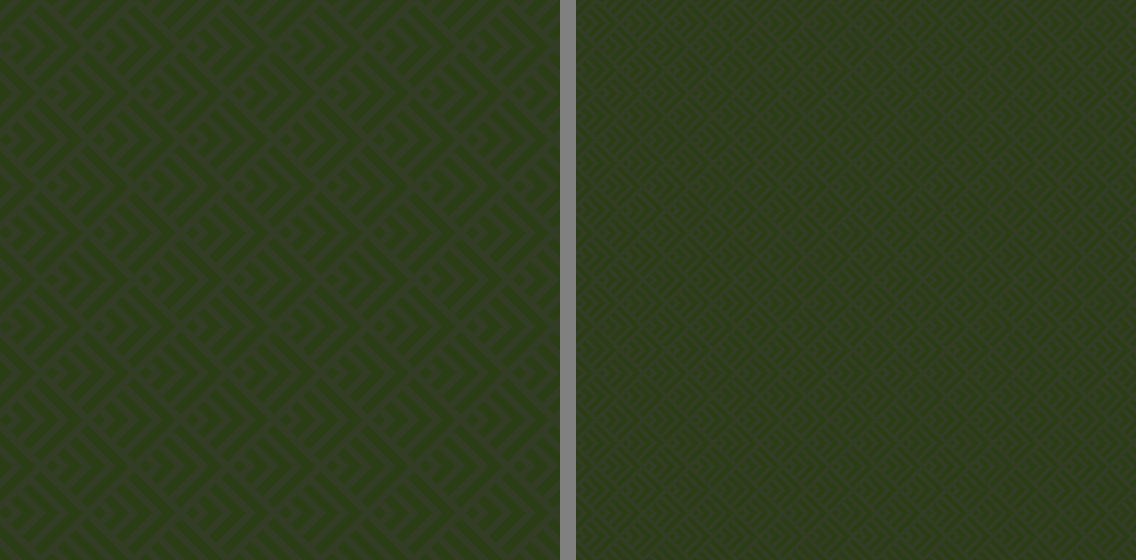
Left, the tile; right, the same tile 2 across and 2 down.
This pattern is drawn by a Shadertoy shader. Its source:

```glsl
// Nested right-pointing chevrons in a diamond lattice, dark green on grey olive.
#define REPEATS 6.0                     // diamonds across and down
#define BANDS 4.0                       // one small square plus three chevrons
#define BAND_WIDTH 0.143                // band thickness, in diamond sides
#define PHASE vec2(-0.01, 0.504)        // left corner of a diamond, in repeats
#define EDGE_PIXELS 0.75                // half width of the smoothed edge
#define BAND_COLOR vec3(0.170, 0.240, 0.080)
#define GROUND_COLOR vec3(0.200, 0.240, 0.150)

// Signed distance to the nested bands, in repeats; negative inside a band.
float chevronDistance(vec2 p) {
    // Diagonal axes turn each diamond into a unit square, split mid-gap.
    float halfGap = 0.5 * (1.0 / BANDS - BAND_WIDTH);
    vec2 cell = fract(vec2(p.x + p.y, p.x - p.y) + halfGap) - halfGap;

    // Evenly spaced L-shaped bands around the left corner.
    float reach = max(cell.x, cell.y) - 0.5 * BAND_WIDTH;
    float nearestBand = floor(reach * BANDS + 0.5) / BANDS;
    float band = abs(reach - nearestBand) - 0.5 * BAND_WIDTH;

    // Cut the arms where the neighbouring diamond's gap begins.
    float armEnd = -min(cell.x, cell.y);
    return max(band, armEnd) * inversesqrt(2.0);
}

void mainImage(out vec4 fragColor, in vec2 fragCoord) {
    vec2 uv = fragCoord / iResolution.xy;
    float edge = EDGE_PIXELS * REPEATS / min(iResolution.x, iResolution.y);
    float d = chevronDistance(uv * REPEATS - PHASE);
    float coverage = 1.0 - smoothstep(-edge, edge, d);
    fragColor = vec4(mix(GROUND_COLOR, BAND_COLOR, coverage), 1.0);
}
```
